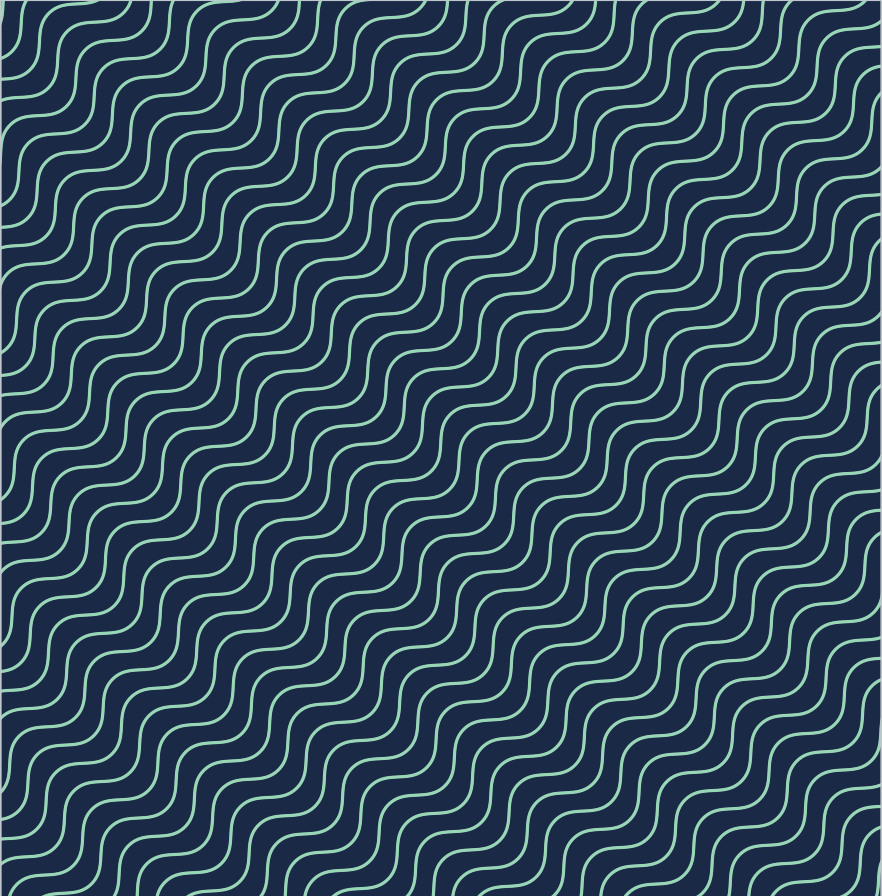
A WebGL 2 fragment shader for this pattern:

```glsl
#version 300 es
precision highp float;

uniform vec2 u_resolution;
out vec4 outColor;

// Lengths are fractions of the canvas height.
const float TAU = 6.2831853;
const float AXIS_ANGLE = TAU / 8.0;       // direction the waves travel, radians
const float WAVELENGTH = 0.1188;
const float SPACING = 0.02879;            // gap between neighbouring waves
const float SWING = 0.1295 * WAVELENGTH;  // strength of the main sine
const float ROUNDING = 0.0045 * WAVELENGTH; // third harmonic, rounds the crests
const float LINE_WIDTH = 0.0036;
const vec2 ANCHOR = vec2(0.001, 0.0885);  // a wave crossing, from the centre
const float SIDE_RIM = 0.0018;
const float TOP_RIM = 0.0012;

const vec3 NAVY = vec3(0.10, 0.16, 0.27);
const vec3 MINT = vec3(0.60, 0.84, 0.72);
const vec3 PALE = vec3(0.74, 0.78, 0.80);

// Signed distance to the nearest of the parallel round waves.
float waveDistance(vec2 p) {
  float k = TAU / WAVELENGTH;
  float phase = k * p.x;
  float offset = p.y + SWING * sin(phase) + ROUNDING * sin(3.0 * phase);
  float slope = k * (SWING * cos(phase) + 3.0 * ROUNDING * cos(3.0 * phase));
  float nearest = abs(fract(offset / SPACING + 0.5) - 0.5) * SPACING;
  return nearest / sqrt(1.0 + slope * slope) - 0.5 * LINE_WIDTH;
}

// Antialiased coverage of a shape from its signed distance.
float coverage(float d, float pixel) {
  return 1.0 - smoothstep(-0.6 * pixel, 0.6 * pixel, d);
}

void main() {
  float pixel = 1.0 / u_resolution.y;
  vec2 uv = gl_FragCoord.xy * pixel;
  vec2 size = u_resolution * pixel;

  // Turn the plane so that x runs along the waves.
  vec2 q = uv - 0.5 * size - ANCHOR;
  vec2 axis = vec2(cos(AXIS_ANGLE), sin(AXIS_ANGLE));
  vec2 p = vec2(dot(q, axis), dot(q, vec2(-axis.y, axis.x)));

  vec3 color = mix(NAVY, MINT, coverage(waveDistance(p), pixel));

  // Thin pale rim on the sides and top.
  float side = min(uv.x, size.x - uv.x) - SIDE_RIM;
  float top = size.y - uv.y - TOP_RIM;
  color = mix(color, PALE, coverage(min(side, top), pixel));

  outColor = vec4(color, 1.0);
}
```
